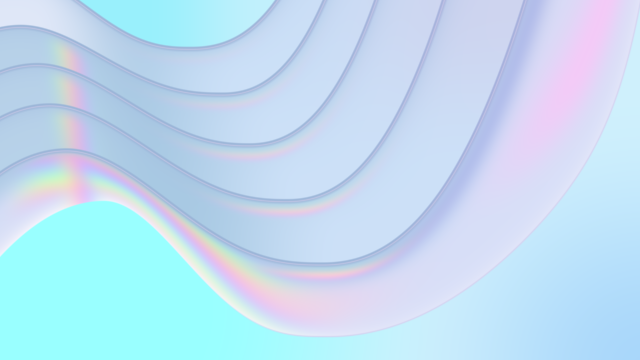
This background is drawn by a WebGL 2 fragment shader. Its source:

```glsl
#version 300 es
precision highp float;
// Stacked translucent wavy sheets with pearly iridescence over a cyan to blue backdrop.

uniform vec2 u_resolution;
out vec4 fragColor;

#define FOLDS 6
#define CREST_BEND 1.86
#define RIM_WIDTH 0.013
#define STREAK_OFFSET 0.037
#define STREAK_WIDTH 0.016
#define PEARL 0.30

const vec3 CYAN = vec3(0.60, 1.00, 1.00);
const vec3 SKY = vec3(0.81, 0.94, 0.99);
const vec3 BLUE = vec3(0.66, 0.84, 0.98);
const vec3 TEAL = vec3(0.66, 0.79, 0.89);
const vec3 PALE = vec3(0.80, 0.88, 0.97);
const vec3 LILAC = vec3(0.81, 0.82, 0.93);
const vec3 PINK = vec3(0.96, 0.79, 0.97);
const vec3 ROSE = vec3(0.95, 0.82, 0.92);
const vec3 PEARL_WHITE = vec3(0.97, 0.96, 0.99);
const vec3 RIM = vec3(0.59, 0.69, 0.83);

// Crest xy and trough xy of each fold, in canvas heights
const vec4 FOLD[FOLDS] = vec4[](
    vec4(0.046, 1.081, 0.532, 0.870), vec4(0.058, 0.931, 0.620, 0.743),
    vec4(0.104, 0.825, 0.694, 0.602), vec4(0.139, 0.713, 0.799, 0.447),
    vec4(0.185, 0.588, 0.898, 0.271), vec4(0.289, 0.442, 0.914, 0.065));
// Where each fold leaves the top, and how early it drops from its crest
const vec2 TAIL[FOLDS] = vec2[](vec2(0.764, 1.4), vec2(0.896, 1.35),
    vec2(1.039, 1.25), vec2(1.227, 1.3), vec2(1.454, 1.4), vec2(1.780, 1.65));

float bell(float x, float width) {
    x /= width;
    return exp(-x * x);
}

vec3 spectrum(float t) {
    return 0.5 + 0.5 * cos(6.2832 * (t + vec3(0.0, 0.33, 0.67)));
}

vec3 pearl(float t) {
    return mix(vec3(1.0, 0.98, 1.0), spectrum(t), PEARL);
}

// Fold outline: parabola, skewed S-curve, then a rising tail
float foldHeight(int i, float x) {
    vec4 f = FOLD[i];
    bool outer = i == FOLDS - 1;
    float left = min(x - f.x, 0.0);
    float drop = pow(1.0 - smoothstep(f.x, f.z, x), TAIL[i].y);
    float u = max(x - f.z, 0.0) / (TAIL[i].x - f.z);
    float bend = outer ? mix(1.0, pow(u, 11.0), 0.27) : mix(1.0, u, 0.46);
    return mix(f.w, f.y, drop) - CREST_BEND * left * left + (1.0 - f.w) * u * u * bend;
}

// Approximate distance below a fold, negative above it
float depthBelow(int i, vec2 p) {
    float h = foldHeight(i, p.x);
    float slope = (foldHeight(i, p.x + 0.002) - foldHeight(i, p.x - 0.002)) / 0.004;
    return (h - p.y) / sqrt(1.0 + slope * slope);
}

vec3 backdrop(vec2 p) {
    vec3 c = mix(CYAN, SKY, smoothstep(0.35, 1.1, length(p - vec2(0.2, 0.15))));
    return mix(c, BLUE, 1.0 - smoothstep(0.0, 0.75, length(p - vec2(1.8, -0.03))));
}

// Wide outermost fold: rainbow on the left, pink sheen on the right
vec3 outerSheen(vec3 c, vec2 p, float d, float edge) {
    float t = d / (d + edge + 0.001);
    float right = smoothstep(0.65, 1.1, p.x);
    c = mix(c, vec3(0.85, 0.87, 0.97), 0.85 * smoothstep(0.02, 0.10, d));
    float rainbow = smoothstep(0.0, 0.16, p.x) * (1.0 - smoothstep(0.65, 1.0, p.x));
    rainbow *= 1.0 - smoothstep(0.45, 1.0, t) * (1.0 - smoothstep(0.2, 0.5, p.x));
    c = mix(c, pearl(1.5 * t - 1.3 * p.x + 0.15), 0.85 * rainbow * smoothstep(0.0, 0.03, d));
    c = mix(c, ROSE, 0.7 * bell(p.x - 0.85, 0.22) * bell(t - 0.55, 0.3));
    float sheen = smoothstep(0.35, 0.8, p.y) * right;
    c = mix(c, PINK, 0.95 * sheen * bell(t - 0.28 - 0.28 * p.y, 0.22));
    c = mix(c, vec3(0.68, 0.71, 0.92), 0.75 * right * bell(d - 0.03, 0.03));
    return mix(c, PEARL_WHITE, exp(-edge / 0.025) * mix(0.95, 0.35, right));
}

vec3 sheet(int i, vec2 p, float d, float edge) {
    float level = float(i) / float(FOLDS - 2);
    float s = p.x - FOLD[i].z;
    float right = smoothstep(-0.3, 0.15, s);
    vec3 c = mix(TEAL, PALE, right);
    c = mix(c, LILAC, 0.8 * smoothstep(0.5, 1.0, p.y) * smoothstep(0.75, 1.35, p.x));
    c = mix(c, vec3(0.90, 0.92, 0.98), (1.0 - smoothstep(0.1, 0.45, p.x)) * (i == 0 ? 0.9 : 0.25));
    if (i == FOLDS - 2) c = outerSheen(c, p, d, edge);
    // Contact shade, then soft highlights on the crest and in the trough
    c = mix(c, vec3(0.64, 0.74, 0.88), 0.6 * exp(-max(d, 0.0) / 0.028));
    float crest = bell(p.x - 0.175 - 0.02 * level - 0.3 * d, 0.05) * smoothstep(0.0, 0.05, d);
    c = mix(c, pearl(6.0 * (p.x - 0.2)), 0.6 * crest * (i == 0 ? 0.0 : 1.0));
    float trough = bell(s - 0.02, 0.17) * mix(0.12, 0.9, level);
    float across = (d - STREAK_OFFSET) / STREAK_WIDTH;
    c = mix(c, vec3(0.66, 0.85, 0.89), 0.6 * trough * bell(across + 1.2, 0.8));
    c = mix(c, mix(ROSE, pearl(0.3 * across), 0.45), trough * bell(across, 1.0));
    // Glassy rim with a fine bright thread
    float rim = 1.0 - smoothstep(0.5, 1.3, d / RIM_WIDTH);
    c = mix(c, mix(RIM, vec3(0.64, 0.67, 0.85), smoothstep(0.1, 0.5, s)), 0.75 * rim);
    return mix(c, vec3(0.82, 0.80, 0.92), 0.5 * bell(d - 0.55 * RIM_WIDTH, 0.0022));
}

void main() {
    vec2 p = gl_FragCoord.xy / u_resolution.y;
    float aa = 1.0 / u_resolution.y;
    vec3 color = mix(vec3(0.60, 0.94, 0.99), SKY, 0.75 * smoothstep(0.4, 0.75, p.x));
    float d = depthBelow(0, p);
    for (int i = 0; i < FOLDS - 1; i++) {
        float next = depthBelow(i + 1, p);
        color = mix(color, sheet(i, p, d, max(-next, 0.0)), smoothstep(-aa, aa, d));
        d = next;
    }
    color = mix(color, backdrop(p), smoothstep(-aa, aa, d));
    color = mix(color, vec3(0.83, 0.80, 0.93), 0.6 * bell(d, 0.0025) * smoothstep(0.5, 0.9, p.x));
    fragColor = vec4(color, 1.0);
}
```
